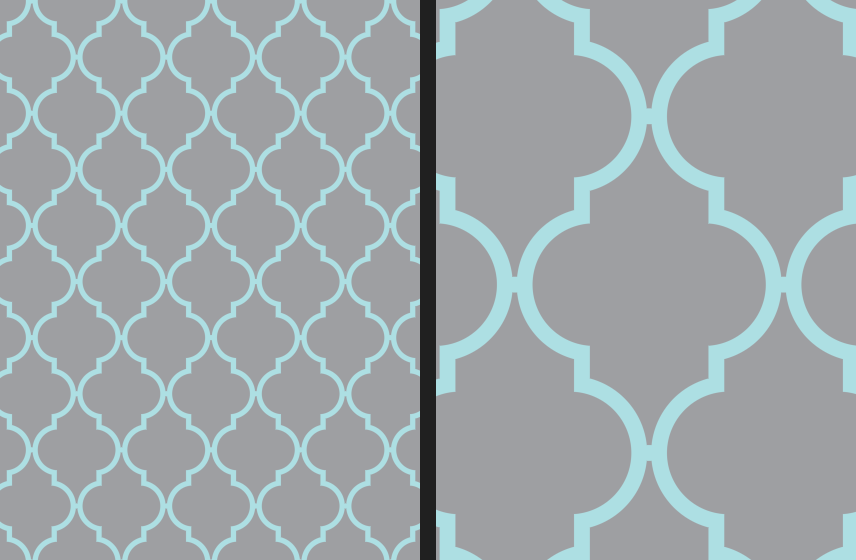
Left: the whole. Right: its middle third, enlarged.
Give the GLSL for this pattern, as a Shadertoy shader.

```glsl
// Quatrefoil trellis: pale aqua outlines on flat grey, in staggered rows.

const vec3 GREY = vec3(0.620, 0.622, 0.637);
const vec3 AQUA = vec3(0.680, 0.875, 0.890);

// Lengths are in units of one vertical repeat.
const float REPEATS_DOWN = 4.99;
const vec2 CELL = vec2(0.7986, 1.0);
const vec2 TILE_CENTRE = vec2(0.0094, -0.0137);  // relative to canvas centre
const float HALF_LINE = 0.0235;

float boxDistance(vec2 p, vec2 halfSize) {
    vec2 d = abs(p) - halfSize;
    return length(max(d, 0.0)) + min(max(d.x, d.y), 0.0);
}

float ringDistance(vec2 p, float radius, float halfWidth) {
    return abs(length(p) - radius) - halfWidth;
}

// Fold the plane by mirrors, then by a half turn about the step's middle.
vec2 foldToQuarter(vec2 p, vec2 cell) {
    vec2 halfCell = 0.5 * cell;
    vec2 q = abs(mod(p + halfCell, cell) - halfCell);
    return q.y > 0.5 * halfCell.y ? halfCell - q : q;
}

// Signed distance to the outline: side lobe, vertical step and joining neck.
float trellisDistance(vec2 p, vec2 cell, float halfLine) {
    vec2 q = foldToQuarter(p, cell);
    vec2 stepCentre = 0.25 * cell;

    float lobe = ringDistance(q - vec2(0.1644, 0.0), 0.2055, halfLine);
    lobe = max(lobe, stepCentre.x - halfLine - q.x);

    float stepBar = boxDistance(q - stepCentre, vec2(halfLine, 0.0685));
    float neck = boxDistance(q - vec2(0.5 * cell.x, 0.0), vec2(0.018, halfLine));
    return min(lobe, min(stepBar, neck));
}

void mainImage(out vec4 fragColor, in vec2 fragCoord) {
    float pixel = REPEATS_DOWN / iResolution.y;
    vec2 p = (fragCoord - 0.5 * iResolution.xy) * pixel - TILE_CENTRE;

    float d = trellisDistance(p, CELL, HALF_LINE);
    float ink = 1.0 - smoothstep(-0.7 * pixel, 0.7 * pixel, d);
    fragColor = vec4(mix(GREY, AQUA, ink), 1.0);
}
```
